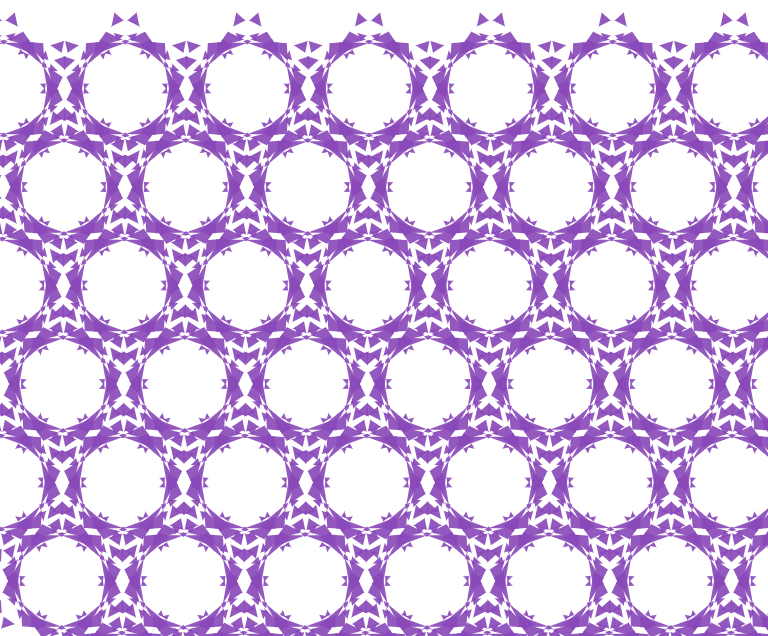
Give the GLSL for this pattern, as a WebGL 2 fragment shader.

```glsl
#version 300 es
precision highp float;
// Staggered lattice of six-fold rosettes made of translucent purple shards on white.
// Each rosette is folded into one mirrored 60 degree sector and drawn with a few
// triangles; overlapping shards multiply their transmittance and so turn darker.

#define SPAN 768.0                  // design units across the canvas
#define PITCH vec2(121.8, 98.5)     // column and row spacing
#define FIRST vec2(125.5, 88.5)     // first rosette, measured from the top left
#define ROW_DRIFT -0.6              // sideways slip of each row
#define REACH 78.0                  // outer radius of a rosette
#define OPACITY 0.908
#define INK vec3(0.538, 0.284, 0.725)
#define PAPER vec3(1.0)

uniform vec2 u_resolution;
out vec4 fragColor;

const float SECTOR = 1.04719755;

// Signed distance to one edge line, positive to its right
float edgeDistance(vec2 p, vec2 a, vec2 b) {
    vec2 e = normalize(b - a);
    return (p.x - a.x) * e.y - (p.y - a.y) * e.x;
}

// Light let through by one triangular shard
float shard(vec2 p, vec2 a, vec2 b, vec2 c, float pixel) {
    float winding = sign((b.x - a.x) * (c.y - a.y) - (b.y - a.y) * (c.x - a.x));
    float d = max(winding * edgeDistance(p, a, b),
              max(winding * edgeDistance(p, b, c), winding * edgeDistance(p, c, a)));
    return 1.0 - OPACITY * clamp(0.5 - d / pixel, 0.0, 1.0);
}

// Light let through by a rosette centred on the origin
float rosette(vec2 p, float pixel) {
    float radius = length(p);
    if (radius > REACH || radius < 34.0) return 1.0;
    float angle = mod(atan(p.y, p.x) + 0.5 * SECTOR, SECTOR) - 0.5 * SECTOR;
    vec2 spoke = radius * vec2(cos(angle), sin(angle));
    float light = 1.0;

    // Mirrored shards about the spoke
    for (int side = 0; side < 2; side++) {
        light *= shard(spoke, vec2(45.0, -9.0), vec2(55.0, -3.0), vec2(39.5, 22.8), pixel); // rim arm
        light *= shard(spoke, vec2(59.0, 11.5), vec2(44.0, 21.5), vec2(51.0, -5.0), pixel); // flared corner
        light *= shard(spoke, vec2(45.0, 17.0), vec2(54.0, 17.5), vec2(47.0, 24.5), pixel); // tooth
        light *= shard(spoke, vec2(41.2, -1.0), vec2(42.0, 5.0), vec2(36.3, 4.7), pixel);   // inner notch
        spoke.y = -spoke.y;
    }

    // Shards about the axis between two spokes
    float between = 0.5 * SECTOR - abs(angle);
    vec2 axis = radius * vec2(cos(between), sin(between));
    light *= shard(axis, vec2(76.0, 11.0), vec2(62.0, 14.0), vec2(68.0, 2.0), pixel); // ear
    light *= shard(axis, vec2(43.2, -1.0), vec2(47.5, 4.0), vec2(49.0, -1.0), pixel); // rim spike
    return light;
}

void main() {
    float pixel = SPAN / u_resolution.x;
    vec2 p = vec2(gl_FragCoord.x, u_resolution.y - gl_FragCoord.y) * pixel;
    float nearestRow = round((p.y - FIRST.y) / PITCH.y);
    float light = 1.0;

    // Overlay the neighbouring rosettes
    for (int j = -1; j <= 1; j++) {
        float row = nearestRow + float(j);
        if (row < 0.0) continue; // open top border
        float rowStart = FIRST.x + ROW_DRIFT * row - 0.5 * PITCH.x * mod(row, 2.0);
        float nearestColumn = round((p.x - rowStart) / PITCH.x);
        for (int i = -1; i <= 1; i++) {
            float column = nearestColumn + float(i);
            if (row > 4.0 && column < 0.0) continue; // open lower left corner
            vec2 centre = vec2(rowStart + column * PITCH.x, FIRST.y + row * PITCH.y);
            light *= rosette(p - centre, pixel);
        }
    }
    fragColor = vec4(mix(INK, PAPER, light), 1.0);
}
```
